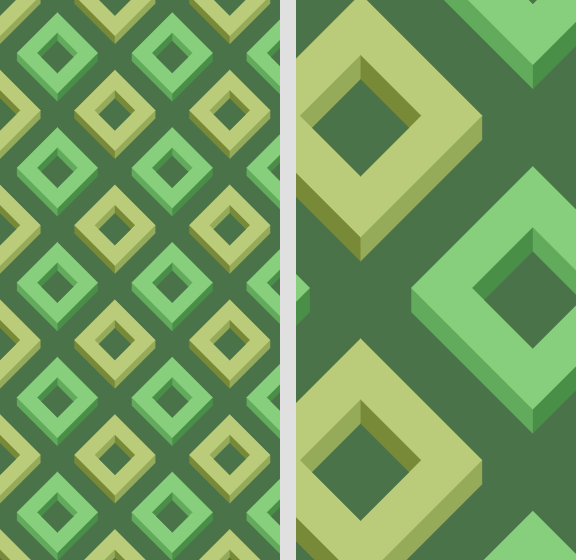
Left, the full canvas; right, a detail of the centre.
Give the GLSL for this pattern, as a WebGL 2 fragment shader.

```glsl
#version 300 es
precision highp float;
// Staggered rows of extruded square rings standing on their corners, green and
// olive in turn. Each ring is layered from diamond distances: a swept diamond
// for the outer sides, then the top face, the hole walls and the floor.

uniform vec2 u_resolution;
out vec4 fragColor;

// Layout: lengths below are in periods, y runs downwards
const float PERIODS_ACROSS = 2.438;
const vec2 FIRST_CENTER = vec2(0.5, 0.461);
const vec2 STAGGER = vec2(0.5);
const float OUTER_RADIUS = 0.353;
const float HOLE_RADIUS = 0.176;
const float DEPTH = 0.070;

// Colours
const vec3 GROUND = vec3(0.29, 0.45, 0.29);
const vec3 GREEN_TOP = vec3(0.53, 0.81, 0.49);
const vec3 GREEN_LEFT = vec3(0.39, 0.67, 0.36);
const vec3 GREEN_RIGHT = vec3(0.29, 0.56, 0.28);
const vec3 OLIVE_TOP = vec3(0.73, 0.80, 0.48);
const vec3 OLIVE_LEFT = vec3(0.47, 0.54, 0.22);
const vec3 OLIVE_RIGHT = vec3(0.59, 0.67, 0.35);

// Signed distance to the edges of a diamond
float diamond(vec2 p, float radius) {
    return (abs(p.x) + abs(p.y) - radius) * 0.70711;
}

// Coverage of a shape, smoothed over one pixel
float cover(float dist, float pixel) {
    return clamp(0.5 - dist / pixel, 0.0, 1.0);
}

// Offset from the nearest lattice point
vec2 repeatCell(vec2 p) {
    return fract(p + 0.5) - 0.5;
}

vec3 drawRing(vec3 color, vec2 p, float pixel, vec3 top, vec3 left, vec3 right) {
    float rightHalf = cover(-p.x, pixel);

    // Outer sides: the diamond swept down by the depth
    vec2 swept = vec2(p.x, p.y - clamp(p.y, 0.0, DEPTH));
    float body = max(diamond(swept, OUTER_RADIUS), abs(p.x) - OUTER_RADIUS);
    color = mix(color, mix(left, right, rightHalf), cover(body, pixel));

    // Top face
    color = mix(color, top, cover(diamond(p, OUTER_RADIUS), pixel));

    // Hole walls face the opposite way to the outer sides
    float hole = diamond(p, HOLE_RADIUS);
    color = mix(color, mix(right, left, rightHalf), cover(hole, pixel));

    // Ground seen through the hole
    float ground = max(hole, diamond(p - vec2(0.0, DEPTH), HOLE_RADIUS));
    return mix(color, GROUND, cover(ground, pixel));
}

void main() {
    float pixel = PERIODS_ACROSS / u_resolution.x;
    vec2 fromTop = vec2(gl_FragCoord.x, u_resolution.y - gl_FragCoord.y);
    vec2 p = fromTop * pixel - FIRST_CENTER;

    vec3 color = GROUND;
    color = drawRing(color, repeatCell(p), pixel, GREEN_TOP, GREEN_LEFT, GREEN_RIGHT);
    color = drawRing(color, repeatCell(p - STAGGER), pixel, OLIVE_TOP, OLIVE_LEFT, OLIVE_RIGHT);
    fragColor = vec4(color, 1.0);
}
```
